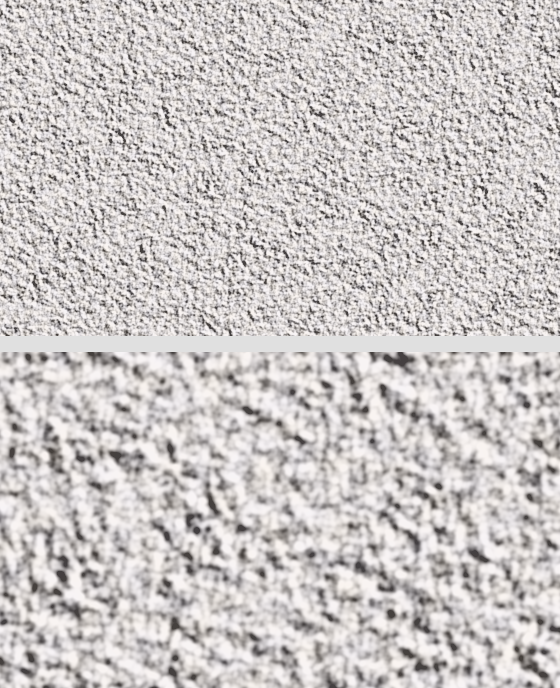
Top: the whole. Bottom: its middle third, enlarged.
Give the GLSL for this texture, as a WebGL 2 fragment shader.

```glsl
#version 300 es
precision highp float;
// Rough pale stucco under raking light: a height field of gradient noise
// is shaded by its slope and depth, with fine grit on top. The result is a
// roughly normal value that a curve maps to warm grey tones.

#define LUMP_FREQ 51.0              // lumps per canvas height
#define GRAIN_FREQ 104.0            // grains per canvas height
#define GRIT_FREQ 165.0             // finest speckle
#define PATCH_FREQ 14.0             // slow variation of roughness
#define GRAIN_HEIGHT 0.62           // grain height relative to lumps
#define LIGHT_STEP vec2(0.0056, 0.0052) // towards the light, upper right
#define SLOPE_GAIN 2.5
#define DEPTH_GAIN 1.5
#define GRIT_GAIN 1.6
#define PATCH_GAIN 0.75
#define ROUGHNESS_VARIATION 0.7
#define TINT vec3(0.013, -0.005, -0.008)

out vec4 fragColor;
uniform vec2 u_resolution;

// Integer hash of a lattice point, giving a unit gradient
vec2 latticeGradient(vec2 cell) {
    uvec2 q = uvec2(ivec2(cell) + 32768);
    uint h = q.x * 73856093u ^ q.y * 19349663u;
    h = (h ^ (h >> 16)) * 73244475u;
    h = (h ^ (h >> 15)) * 73244475u;
    h ^= h >> 16;
    float angle = float(h & 65535u) * 6.28319 / 65536.0;
    return vec2(cos(angle), sin(angle));
}

float gradientNoise(vec2 p) {
    vec2 cell = floor(p);
    vec2 f = p - cell;
    vec2 w = f * f * f * (f * (f * 6.0 - 15.0) + 10.0);
    vec2 e = vec2(0.0, 1.0);
    float a = dot(latticeGradient(cell), f);
    float b = dot(latticeGradient(cell + e.yx), f - e.yx);
    float c = dot(latticeGradient(cell + e.xy), f - e.xy);
    float d = dot(latticeGradient(cell + e.yy), f - e.yy);
    return mix(mix(a, b, w.x), mix(c, d, w.x), w.y);
}

// Turns each layer so that the lattices do not line up
vec2 turn(vec2 p, float angle) {
    float c = cos(angle), s = sin(angle);
    return mat2(c, s, -s, c) * p;
}

// Plaster surface: broad lumps carrying small grains
float plasterHeight(vec2 p) {
    float lumps = gradientNoise(turn(p, 0.5) * LUMP_FREQ);
    float grains = gradientNoise(turn(p, 1.2) * GRAIN_FREQ + 37.0);
    return lumps + GRAIN_HEIGHT * grains;
}

void main() {
    vec2 p = gl_FragCoord.xy / u_resolution.y;

    // Slope facing the light, and depth of hollows
    float height = plasterHeight(p);
    float slope = height - plasterHeight(p + LIGHT_STEP);
    float relief = SLOPE_GAIN * slope + DEPTH_GAIN * height;

    // Smoother and rougher areas, then the fine speckle
    float patches = gradientNoise(turn(p, 0.8) * PATCH_FREQ + 11.0);
    float grit = gradientNoise(turn(p, 0.2) * GRIT_FREQ + 71.0);
    float z = relief * (1.0 - ROUGHNESS_VARIATION * patches)
            + GRIT_GAIN * grit + PATCH_GAIN * patches;

    // Tone curve: compressed highlights, long shadow tail
    z = clamp(z, -2.6, 2.1);
    float tone = 0.815 + 0.135 * z - 0.031 * z * z;

    // Faint warm and cool mineral stains
    float stain = gradientNoise(turn(p, 1.0) * 36.0 + 53.0);
    vec3 color = tone + TINT + stain * vec3(0.012, 0.004, -0.025);
    fragColor = vec4(clamp(color, 0.0, 1.0), 1.0);
}
```
